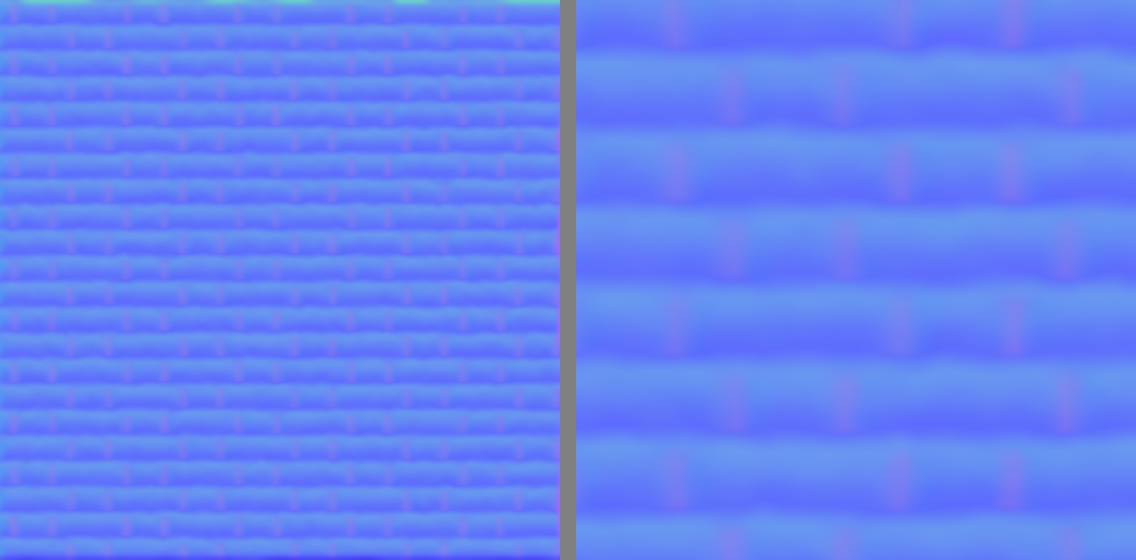
Left: the whole. Right: its middle third, enlarged.
Give the GLSL for this texture map, as a Shadertoy shader.

```glsl
// Soft normal map of a Flemish-bond brick wall: long and short bricks alternate,
// every other course shifted by half a repeat. Each course is a smooth vertical
// tilt profile, with tinted upright joints, noise wear and bevelled outer edges.

const float COURSES = 21.82;      // brick rows over the canvas height
const float REPEATS = 5.0;        // long + short pairs over the width
const float SHORT_PART = 0.335;   // share of a pair taken by the short brick
const float PAIR_START = 0.635;   // phase of the first short brick
const float CREST = 0.135;        // bright upper rim within a course
const float FALL = 0.68;          // share of a course tilting downwards

const vec3 LOW_TILT  = vec3(0.365, 0.422, 0.993);
const vec3 HIGH_TILT = vec3(0.410, 0.598, 0.940);
const vec3 TOP_EDGE    = vec3(0.42, 0.84, 0.79);
const vec3 BOTTOM_EDGE = vec3(0.25, 0.20, 0.97);
const vec3 LEFT_EDGE   = vec3(0.28, 0.62, 0.95);
const vec3 RIGHT_EDGE  = vec3(0.70, 0.40, 0.94);

float hash(vec2 p) {
    return fract(sin(dot(p, vec2(127.1, 311.7))) * 43758.5453);
}

float valueNoise(vec2 p) {
    vec2 i = floor(p), f = fract(p);
    f = f * f * (3.0 - 2.0 * f);
    float low = mix(hash(i), hash(i + vec2(1.0, 0.0)), f.x);
    float high = mix(hash(i + vec2(0.0, 1.0)), hash(i + vec2(1.0, 1.0)), f.x);
    return mix(low, high, f.y);
}

// Noise centred on zero, two octaves
float wear(vec2 p) {
    return 0.7 * valueNoise(p) + 0.3 * valueNoise(p * 1.9 + 17.0) - 0.5;
}

float bell(float x, float width) {
    return exp(-x * x / (width * width));
}

// Signed distance, in canvas widths, to the nearest upright joint
float jointDistance(float pairPos) {
    float f = fract(pairPos);
    float a = f - round(f);
    float b = f - SHORT_PART;
    return (abs(a) < abs(b) ? a : b) / REPEATS;
}

// Slow fall below the rim, soft rise across the bed joint
float tiltProfile(float v) {
    float s = fract(v - CREST);
    float ramp = s < FALL ? 1.0 - s / FALL : (s - FALL) / (1.0 - FALL);
    return mix(ramp, smoothstep(0.0, 1.0, ramp), 0.75);
}

vec3 brickNormal(vec2 p) {
    // Course and brick layout
    float y = p.y * COURSES;
    float row = floor(y);
    float v = y - row;
    float shift = 0.5 * (1.0 - mod(row, 2.0));
    float pairPos = p.x * REPEATS - PAIR_START + shift;
    float d = jointDistance(pairPos + 0.02 * wear(p * 60.0));
    float isLong = step(SHORT_PART, fract(pairPos));
    vec2 brickId = vec2(floor(pairPos) * 2.0 + isLong, row);

    // Fade brick features out at the bed joints
    float inside = smoothstep(0.0, 0.28, v) * (1.0 - smoothstep(0.8, 1.0, v));
    float upright = bell(d, 0.015) * inside;
    float body = smoothstep(0.0, 0.02, abs(d)) * inside;

    // Vertical tilt with rounded corners and uneven rims
    float wobble = 0.13 * wear(p * vec2(45.0, 30.0));
    float tilt = tiltProfile(v + wobble - 0.10 * upright);
    tilt = mix(tilt, 0.42, 0.5 * bell(d, 0.012) * inside);
    tilt = mix(0.48, tilt, 0.88);
    tilt += 0.07 * (hash(brickId) - 0.5) * body;
    tilt += 0.17 * wear(p * vec2(42.0, 70.0) + 5.0);
    vec3 color = mix(LOW_TILT, HIGH_TILT, tilt);

    // Sideways tilt: pink on one flank of the joint, cool on the other
    float strength = mix(0.65, 1.15, hash(brickId + 31.0));
    float pink = bell(d + 0.001, 0.008) * inside * strength;
    color += pink * vec3(0.085, -0.012, -0.02);
    color.r -= 0.018 * bell(d - 0.014, 0.009) * inside;
    color.r += 0.02 * wear(p * 55.0 + 40.0);
    return color;
}

// Bevel around the whole canvas, broken up by noise
vec3 addBorder(vec3 color, vec2 p) {
    float topPatch = smoothstep(0.3, 0.75, valueNoise(vec2(p.x * 15.0, 3.0)));
    float sidePatch = 0.5 + 0.5 * cos(6.2832 * (p.y * COURSES - 0.45));
    float spots = smoothstep(0.35, 0.9, valueNoise(vec2(8.0, p.y * 12.0)));
    color = mix(color, LEFT_EDGE, bell(p.x, 0.007) * mix(0.15, 0.65, sidePatch));
    color = mix(color, RIGHT_EDGE, bell(1.0 - p.x, 0.006) * mix(0.15, 0.75, spots));
    color = mix(color, TOP_EDGE, bell(p.y, 0.008) * mix(0.3, 0.9, topPatch));
    float bottomPatch = valueNoise(vec2(p.x * 20.0, 9.0));
    return mix(color, BOTTOM_EDGE, bell(1.0 - p.y, 0.008) * mix(0.4, 0.85, bottomPatch));
}

void mainImage(out vec4 fragColor, in vec2 fragCoord) {
    vec2 uv = fragCoord / iResolution.xy;
    vec2 p = vec2(uv.x, 1.0 - uv.y);   // measured from the top left
    vec3 color = addBorder(brickNormal(p), p);
    fragColor = vec4(clamp(color, 0.0, 1.0), 1.0);
}
```
